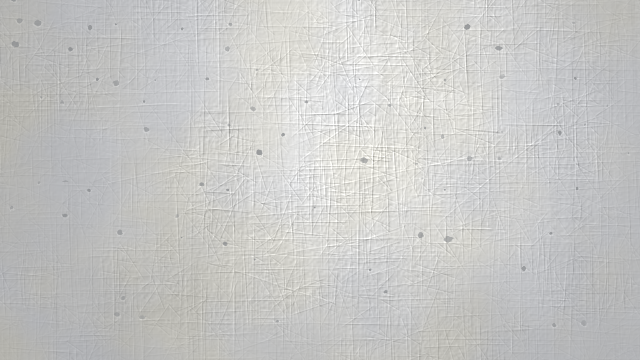
Write a Shadertoy shader that draws this texture.

```glsl
const vec3 EDGE_GREY = vec3(0.690, 0.692, 0.692);
const vec3 GLOW_GREY = vec3(0.208, 0.207, 0.203);
const vec3 WARM_TINT = vec3(0.012, 0.006, -0.018);
const vec3 COOL_TINT = vec3(-0.006, -0.002, 0.010);
const vec3 PIT_GREY = vec3(0.53, 0.54, 0.55);
const vec2 GLOW_CENTER = vec2(1.0, 0.69);
const float GLOW_SPREAD = 0.38;
const float SCRATCH_WIDTH = 0.0017;
const float BRUSHED_DEPTH = 0.085;
const float RANDOM_DEPTH = 0.065;
const float LONG_DEPTH = 0.085;
const float GRAIN_DEPTH = 0.065;
const float PIT_CELL = 0.075;
const int BRUSHED_LAYERS = 12;
const int RANDOM_LAYERS = 12;
const int LONG_COUNT = 8;

// Start and end of the dominant scratches
const vec4 LONG_SCRATCHES[LONG_COUNT] = vec4[](
    vec4(0.79, 0.46, 1.66, 0.64), vec4(1.20, 0.36, 1.68, 0.78),
    vec4(0.60, 0.27, 1.13, 0.36), vec4(0.56, 0.28, 0.96, 0.15),
    vec4(0.28, 0.49, 0.62, 0.56), vec4(0.24, 0.70, 0.55, 0.71),
    vec4(0.82, 0.54, 1.06, 0.72), vec4(0.735, 1.02, 0.80, 0.36));

vec4 hash4(vec2 p) {
    vec4 q = fract(p.xyxy * vec4(0.1031, 0.1030, 0.0973, 0.1099));
    q += dot(q, q.wzxy + 33.33);
    return fract((q.xxyz + q.yzzw) * q.zywx);
}

float noise(vec2 p) {
    vec2 i = floor(p), f = fract(p);
    f = f * f * (3.0 - 2.0 * f);
    vec2 e = vec2(1.0, 0.0);
    return mix(mix(hash4(i).x, hash4(i + e).x, f.x),
               mix(hash4(i + e.yx).x, hash4(i + e.xx).x, f.x), f.y);
}

float fbm(vec2 p) {
    float sum = 0.0, weight = 0.5;
    for (int i = 0; i < 4; i++) {
        sum += weight * noise(p);
        p = p * 2.03 + 17.1;
        weight *= 0.5;
    }
    return sum / 0.9375;
}

float lineWidth() { return max(SCRATCH_WIDTH, 0.4 / iResolution.y); }

// Dark cut with a lit lip beside it
float groove(float d) {
    float w = lineWidth();
    float cut = d / w, lip = cut - 1.8;
    return 0.85 * exp(-lip * lip) - exp(-cut * cut);
}

// One tilted scratch per cell, rows shifted at random
float scratchLayer(vec2 p, float angle, vec2 cell, float seed) {
    float c = cos(angle), s = sin(angle);
    vec2 q = vec2(c * p.x + s * p.y, c * p.y - s * p.x) + seed * 0.37;
    float row = floor(q.y / cell.y);
    q.x += cell.x * hash4(vec2(row, seed)).x;
    vec4 h = hash4(floor(q / cell) + seed * 17.3);
    vec2 local = (fract(q / cell) - 0.5) * cell;
    float reach = cell.x * mix(0.15, 0.48, h.x);
    float tilt = (h.y - 0.5) * cell.y * local.x / cell.x;
    float d = local.y - (h.z - 0.5) * cell.y * 0.3 - tilt;
    float taper = 1.0 - smoothstep(reach * 0.6, reach, abs(local.x));
    return groove(d) * taper * h.w * h.w;
}

// Light ridge with a thin shadow, slightly wavy
float longScratch(vec2 p, vec4 ends) {
    vec2 axis = ends.zw - ends.xy, rel = p - ends.xy;
    float along = dot(rel, axis) / dot(axis, axis);
    float d = (axis.x * rel.y - axis.y * rel.x) / length(axis);
    d += 0.012 * (noise(vec2(along * 3.0, ends.x * 90.0)) - 0.5);
    float fade = smoothstep(0.0, 0.12, along) * (1.0 - smoothstep(0.85, 1.0, along));
    float w = lineWidth();
    float ridge = d / w, shade = ridge + 2.0;
    float wear = 0.35 + 0.9 * noise(vec2(along * 14.0, ends.y * 70.0));
    return (exp(-ridge * ridge) - 0.65 * exp(-shade * shade)) * fade * wear;
}

// Ragged oval pits; x = dark body, y = lit rim
vec2 pits(vec2 p) {
    vec4 h = hash4(floor(p / PIT_CELL) + 5.0);
    vec4 g = hash4(floor(p / PIT_CELL) + 71.0);
    vec2 d = (fract(p / PIT_CELL) - 0.25 - 0.5 * h.xy) * PIT_CELL;
    d *= vec2(mix(0.65, 1.2, g.x), 1.0);
    float r = mix(0.0025, 0.0085, h.z * h.z);
    float dist = length(d) + 0.004 * (noise(p * 180.0) - 0.5);
    float soft = max(0.0012, 0.6 / iResolution.y);
    float present = step(h.w, 0.14 + 0.22 * smoothstep(0.25, 0.75, p.y));
    float body = 1.0 - smoothstep(r - soft, r + soft, dist);
    float rim = (dist - r - 0.0025) / 0.0018;
    return present * vec2(body * mix(0.45, 1.0, g.y), exp(-rim * rim) * step(0.0, -d.y));
}

void mainImage(out vec4 fragColor, in vec2 fragCoord) {
    vec2 p = fragCoord / iResolution.y;
    p.x += 0.5 * (16.0 / 9.0 - iResolution.x / iResolution.y);

    // Soft light and mottled metal
    vec2 away = p - GLOW_CENTER;
    float glow = exp(-dot(away, away) / GLOW_SPREAD);
    float patches = fbm(p * 4.0 + 3.0);
    vec3 color = EDGE_GREY + GLOW_GREY * glow;
    color += (fbm(p * 6.0 + 41.0) - 0.5) * 0.07 * (0.35 + glow);
    color += WARM_TINT * smoothstep(0.45, 0.75, patches);
    color += COOL_TINT * (1.0 - smoothstep(0.3, 0.5, patches));

    // Brushed scratches, alternating vertical and horizontal
    float relief = 0.0;
    for (int i = 0; i < BRUSHED_LAYERS; i++) {
        float k = float(i);
        vec4 h = hash4(vec2(k, 9.0));
        float angle = (i % 2 == 0 ? 1.5708 : 0.0) + (h.x - 0.5) * 0.06;
        vec2 cell = vec2(mix(0.16, 0.6, h.y), mix(0.02, 0.045, h.z));
        relief += BRUSHED_DEPTH * scratchLayer(p, angle, cell, k + 1.0);
    }

    // Short scratches in every direction
    for (int i = 0; i < RANDOM_LAYERS; i++) {
        float k = float(i);
        vec2 cell = vec2(0.09 + 0.2 * hash4(vec2(k, 4.0)).x, 0.032);
        relief += RANDOM_DEPTH * scratchLayer(p, k * 0.262 + 0.1, cell, k + 31.0);
    }

    // Fine grain and brushed streaks
    vec2 g = p * 150.0;
    relief += GRAIN_DEPTH * (noise(g) - noise(g + vec2(0.6, -0.6)));
    relief += 0.035 * (noise(p * vec2(150.0, 5.0)) - 0.5);
    relief += 0.025 * (noise(p * vec2(5.0, 150.0)) - 0.5);
    color += relief * (0.3 + 0.75 * glow) * mix(0.6, 1.35, smoothstep(0.3, 0.7, fbm(p * 5.0)));

    // Dominant scratches; the last one is dark
    for (int i = 0; i < LONG_COUNT; i++) {
        float tone = i == LONG_COUNT - 1 ? -0.9 : 1.0;
        color += LONG_DEPTH * tone * longScratch(p, LONG_SCRATCHES[i]) * (0.5 + 0.5 * glow);
    }

    vec2 pit = pits(p);
    color = mix(color, PIT_GREY, pit.x * 0.8) + 0.04 * pit.y;
    fragColor = vec4(clamp(color, 0.0, 1.0), 1.0);
}
```
